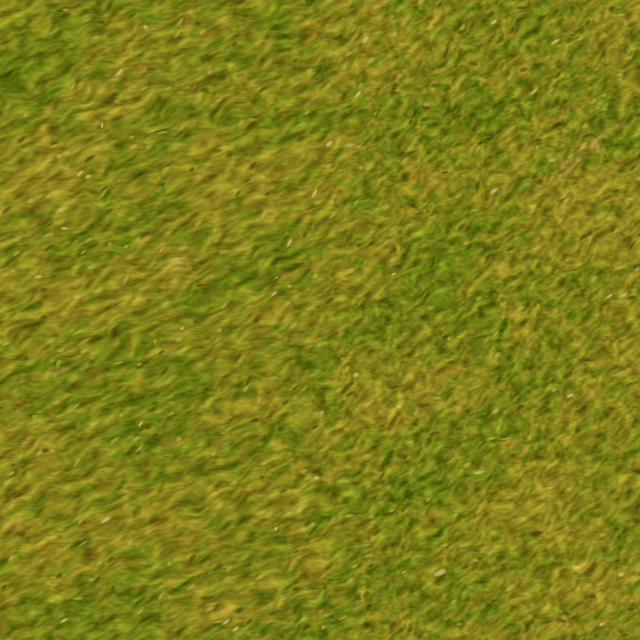
This texture is drawn by a WebGL 1 fragment shader. Its source:

```glsl
precision highp float;
// Sunlit mown grass with slanting blades, dry straw patches and stray flecks.
uniform vec2 u_resolution;

vec2 hash2(vec2 p) {
  vec2 q = vec2(dot(p, vec2(127.1, 311.7)), dot(p, vec2(269.5, 183.3)));
  return fract(sin(q) * 43758.5453);
}

// Gradient noise, centred on zero
float noise(vec2 p) {
  vec2 i = floor(p), f = fract(p);
  vec2 u = f * f * f * (f * (f * 6.0 - 15.0) + 10.0);
  float a = dot(hash2(i) * 2.0 - 1.0, f);
  float b = dot(hash2(i + vec2(1, 0)) * 2.0 - 1.0, f - vec2(1, 0));
  float c = dot(hash2(i + vec2(0, 1)) * 2.0 - 1.0, f - vec2(0, 1));
  float d = dot(hash2(i + vec2(1, 1)) * 2.0 - 1.0, f - vec2(1, 1));
  return mix(mix(a, b, u.x), mix(c, d, u.x), u.y);
}

vec2 turn(vec2 p, float angle) {
  float c = cos(angle), s = sin(angle);
  return vec2(c * p.x + s * p.y, c * p.y - s * p.x);
}

float fbm(vec2 p) {
  float sum = 0.0, weight = 1.0;
  for (int k = 0; k < 4; k++) {
    sum += weight * noise(p);
    p = turn(p, 0.35) * 2.03 + 17.3;
    weight *= 0.6;
  }
  return sum;
}

// Blade texture: three octaves of stretched noise
float blades(vec2 p, float angle, vec2 scale) {
  vec2 q = turn(p, angle);
  return noise(q * scale)
       + 0.85 * noise(turn(q, 0.16) * scale * 1.75 + 31.7)
       + 0.55 * noise(turn(q, -0.2) * scale * 3.1 + 73.1);
}

// Sparse soft-edged slivers, one candidate per cell
float flecks(vec2 p, float cells, float density, float seed) {
  vec2 q = p * cells, base = floor(q);
  float cover = 0.0;
  for (int y = -1; y <= 1; y++) {
    for (int x = -1; x <= 1; x++) {
      vec2 cell = base + vec2(x, y);
      vec2 spot = hash2(cell + seed), kind = hash2(cell + seed + 41.0);
      vec2 d = turn(q - cell - spot, 0.1 + kind.y * 0.9);
      float r = length(d / vec2(0.28 + 0.3 * spot.y, 0.14 + 0.1 * spot.x));
      cover = max(cover, step(kind.x, density) * (1.0 - smoothstep(0.35, 1.2, r)));
    }
  }
  return cover;
}

void main() {
  vec2 p = gl_FragCoord.xy / u_resolution.y;
  vec2 warp = vec2(noise(p * 24.0), noise(p * 24.0 + 50.0));
  vec2 w = p + 0.012 * warp;

  // Long streaks on the left give way to shorter, steeper tufts on the right
  float streaks = blades(w, 0.40, vec2(24.0, 66.0));
  float tufts = blades(w + 3.0, 0.62, vec2(40.0, 70.0));
  float side = smoothstep(0.1, 1.0, p.x + 0.5 * noise(p * 4.0));
  float grain = mix(streaks, tufts, side) / length(vec2(side, 1.0 - side));

  // Broad drifts of drier and greener turf
  vec2 slope = turn(w, 0.45);
  float drift = fbm(slope * vec2(4.0, 8.0) + 9.0);
  float tint = blades(w + 7.0, 0.45, vec2(22.0, 46.0));
  float dry = smoothstep(-0.6, 0.6, 0.65 * drift + 0.7 * tint + 0.02);

  vec3 color = mix(vec3(0.425, 0.495, 0.075), vec3(0.555, 0.495, 0.115), dry);
  float shade = 0.25 * grain + 0.05 * drift + 0.04 * noise(p * 150.0);
  color += shade * vec3(1.0, 0.92, 0.42);

  // Worn straw patches broken up by the blades
  float worn = fbm(slope * vec2(5.0, 9.0) + 63.0) + 0.22 * grain;
  vec3 straw = vec3(0.66, 0.53, 0.23) + 0.3 * grain * vec3(1.0, 0.95, 0.7);
  color = mix(color, straw, 0.75 * smoothstep(0.5, 0.85, worn));

  // Shadowed gaps, green leaves and pale dead blades
  color = mix(color, vec3(0.27, 0.25, 0.04), 0.6 * flecks(w, 52.0, 0.07, 5.0));
  color = mix(color, vec3(0.31, 0.47, 0.06), 0.5 * flecks(w, 46.0, 0.09, 19.0));
  color = mix(color, vec3(0.78, 0.70, 0.31), 0.6 * flecks(w, 60.0, 0.07, 83.0));
  color = mix(color, vec3(0.85, 0.74, 0.48), 0.8 * flecks(w, 64.0, 0.006, 137.0));

  gl_FragColor = vec4(clamp(color, 0.0, 1.0), 1.0);
}
```
